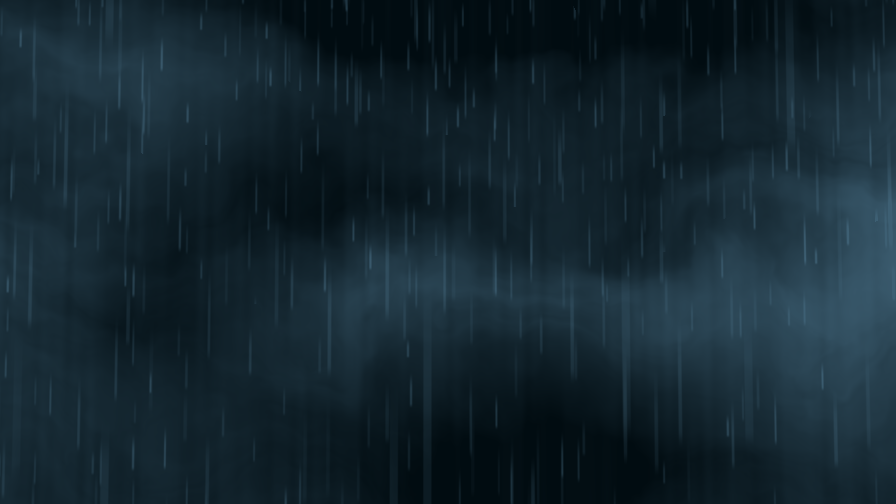
Give the GLSL for this texture, as a WebGL 1 fragment shader.

```glsl
precision highp float;
// Night rain in front of dim storm clouds.
// Soft light and dark pools, bent by fractal noise, set the cloud tone;
// layers of jittered grid cells add vertical drops, from fine to broad.

#define BASE_TONE 0.31
#define CLOUD_CONTRAST 1.42
#define CLOUD_GRAIN 0.50
#define CLOUD_WARP 0.22
#define FINE_LIGHT 0.45
#define MID_LIGHT 0.28
#define BROAD_LIGHT 0.23
#define VEIL_LIGHT 0.08
#define SHADOW_COLOR vec3(0.005, 0.047, 0.066)
#define LIGHT_COLOR vec3(0.210, 0.330, 0.400)

uniform vec2 u_resolution;

float hash(vec2 p) {
  vec3 q = fract(vec3(p.xyx) * 0.1031);
  q += dot(q, q.yzx + 33.33);
  return fract((q.x + q.y) * q.z);
}

float noise(vec2 p) {
  vec2 i = floor(p), f = fract(p);
  f = f * f * (3.0 - 2.0 * f);
  return mix(mix(hash(i), hash(i + vec2(1.0, 0.0)), f.x),
             mix(hash(i + vec2(0.0, 1.0)), hash(i + vec2(1.0, 1.0)), f.x), f.y);
}

float fbm(vec2 p) {
  float sum = 0.0, gain = 0.5;
  for (int i = 0; i < 5; i++) {
    sum += gain * noise(p);
    p = mat2(1.6, 1.2, -1.2, 1.6) * p + 7.3;
    gain *= 0.5;
  }
  return sum;
}

// Soft elliptical pool of light or shade
float pool(vec2 p, vec2 center, vec2 radius) {
  vec2 d = (p - center) / radius;
  return exp(-dot(d, d));
}

float cloudTone(vec2 p) {
  vec2 bend = vec2(fbm(p * 3.0 + 11.0), fbm(p * 3.5 + 47.0)) - 0.48;
  vec2 q = p + CLOUD_WARP * bend;
  float tone = BASE_TONE;
  // Lit banks
  tone += 0.26 * pool(q, vec2(0.80, 0.40), vec2(0.28, 0.10));
  tone += 0.32 * pool(q, vec2(1.45, 0.39), vec2(0.34, 0.12));
  tone += 0.40 * pool(q, vec2(1.75, 0.60), vec2(0.19, 0.26));
  tone += 0.22 * pool(q, vec2(0.24, 0.80), vec2(0.26, 0.16));
  tone += 0.16 * pool(q, vec2(0.07, 0.47), vec2(0.22, 0.12));
  tone += 0.13 * pool(q, vec2(0.12, 0.20), vec2(0.34, 0.16));
  tone += 0.15 * pool(q, vec2(1.62, 0.22), vec2(0.28, 0.15));
  // Dark hollows
  tone -= 0.36 * pool(q, vec2(0.80, 1.02), vec2(0.38, 0.17));
  tone -= 0.22 * pool(q, vec2(1.38, 0.98), vec2(0.40, 0.13));
  tone -= 0.36 * pool(q, vec2(1.08, 0.06), vec2(0.40, 0.15));
  tone -= 0.18 * pool(q, vec2(0.37, 0.34), vec2(0.20, 0.09));
  tone -= 0.15 * pool(q, vec2(0.54, 0.60), vec2(0.24, 0.14));
  tone -= 0.15 * pool(q, vec2(1.32, 0.50), vec2(0.20, 0.06));
  // Wispy grain, stretched sideways
  float grain = fbm(vec2(2.6, 5.8) * p + 3.0 * bend + 5.0) - 0.48;
  tone += CLOUD_GRAIN * grain * (0.25 + tone);
  return BASE_TONE + CLOUD_CONTRAST * (tone - BASE_TONE);
}

// One drop per cell; grid is cells per unit, halfWidth in canvas heights
float rain(vec2 p, vec2 grid, float halfWidth, float density, float seed) {
  vec2 g = p * grid;
  float column = floor(g.x);
  g.y += 9.0 * hash(vec2(column, seed));
  vec2 cell = vec2(column, floor(g.y)) + seed * 3.7;
  float pick = hash(cell + 17.0);
  float span = mix(0.35, 0.92, hash(cell + 31.0));
  float start = (1.0 - span) * hash(cell + 53.0);
  float center = 0.5 + 0.5 * (hash(cell + 71.0) - 0.5);
  float across = abs(fract(g.x) - center) / grid.x;
  float pixel = 1.0 / u_resolution.y;
  float body = 1.0 - smoothstep(max(halfWidth - pixel, 0.0), halfWidth + pixel, across);
  float along = (fract(g.y) - start) / span;
  float fade = smoothstep(0.0, 0.15, along) * (1.0 - smoothstep(0.5, 1.0, along));
  return step(pick, density) * body * fade * mix(0.3, 1.0, hash(cell + 97.0));
}

void main() {
  vec2 p = gl_FragCoord.xy / u_resolution.y;
  float middle = 0.5 * u_resolution.x / u_resolution.y;
  float tone = max(cloudTone(p), 0.0);

  // Drops fan out slightly from the middle; fine ones crowd the top
  vec2 r = p;
  r.x += 0.025 * (p.x - middle) * (p.y - 0.5);
  float crowd = smoothstep(0.25, 0.95, p.y) * pool(p, vec2(middle, 0.9), vec2(0.75, 0.6));
  tone += FINE_LIGHT * rain(r, vec2(31.0, 7.5), 0.0018, 0.18 + 0.40 * crowd, 3.0);
  tone += FINE_LIGHT * rain(r + 0.37, vec2(24.0, 9.0), 0.0022, 0.08 + 0.42 * crowd, 8.0);
  tone += MID_LIGHT * rain(r, vec2(23.0, 4.5), 0.0025, 0.42, 14.0);
  tone += MID_LIGHT * rain(r + 0.61, vec2(17.0, 3.2), 0.0035, 0.34, 21.0);
  tone += BROAD_LIGHT * rain(r, vec2(11.0, 1.7), 0.0080, 0.38, 29.0);

  // Faint distant sheets of rain
  tone += VEIL_LIGHT * (noise(vec2(r.x * 65.0, r.y * 2.0)) - 0.45);

  gl_FragColor = vec4(mix(SHADOW_COLOR, LIGHT_COLOR, clamp(tone, 0.0, 1.15)), 1.0);
}
```
